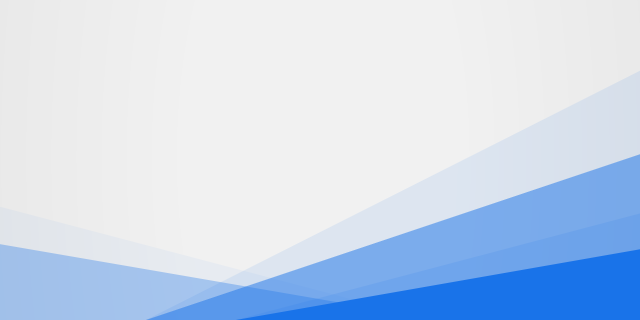
A Shadertoy shader for this background:

```glsl
// Light gray backdrop with translucent blue wedges rising from the bottom to both sides.

// Canvas units: x runs 0..2, y runs 0..1, origin at the lower left.
const vec2 CANVAS = vec2(2.0, 1.0);

const vec3 BLUE = vec3(0.100, 0.450, 0.912);
const vec3 GRAY_CENTER = vec3(0.945);
const vec3 GRAY_EDGE = vec3(0.912);

// Vignette: a tall ellipse with a flat bright core.
const vec2 GLOW_CENTER = vec2(1.01, 0.51);
const vec2 GLOW_STRETCH = vec2(1.0, 0.45);
const float GLOW_INNER = 0.42;
const float GLOW_OUTER = 1.08;

// Points where the right wedges meet the bottom edge.
const vec2 LEFT_FOOT = vec2(0.456, 0.0);
const vec2 RIGHT_FOOT = vec2(0.737, 0.0);

// Heights at which the wedges reach the side edges.
const float PALE_RIGHT_TOP = 0.779;
const float MID_RIGHT_TOP = 0.518;
const float SHADE_RIGHT_TOP = 0.333;
const float SOLID_RIGHT_TOP = 0.221;
const float PALE_LEFT_TOP = 0.354;
const float MID_LEFT_TOP = 0.237;

// Falling slopes of the left wedges.
const float PALE_LEFT_SLOPE = -0.263;
const float MID_LEFT_SLOPE = -0.172;

const float PALE_RIGHT_ALPHA = 0.095;
const float PALE_LEFT_ALPHA = 0.045;
const float MID_RIGHT_ALPHA = 0.50;
const float SHADE_ALPHA = 0.12;
const float MID_LEFT_ALPHA = 0.32;

// Smooth coverage of the half plane below a line through a point.
float below(vec2 p, vec2 origin, float slope) {
    float dist = (p.y - origin.y - slope * (p.x - origin.x)) / sqrt(1.0 + slope * slope);
    return clamp(0.5 - dist * iResolution.y, 0.0, 1.0);
}

// Wedge from a foot on the bottom edge up to a height on the right edge.
float rightWedge(vec2 p, vec2 foot, float top) {
    return below(p, foot, top / (CANVAS.x - foot.x));
}

// Wedge falling from a height on the left edge.
float leftWedge(vec2 p, float top, float slope) {
    return below(p, vec2(0.0, top), slope);
}

void mainImage(out vec4 fragColor, in vec2 fragCoord) {
    vec2 p = fragCoord / iResolution.xy * CANVAS;

    // Backdrop
    float radius = length((p - GLOW_CENTER) * GLOW_STRETCH);
    float shade = clamp((radius - GLOW_INNER) / (GLOW_OUTER - GLOW_INNER), 0.0, 1.0);
    vec3 color = mix(GRAY_CENTER, GRAY_EDGE, shade);

    // Pale outer wedges
    color = mix(color, BLUE, PALE_RIGHT_ALPHA * rightWedge(p, LEFT_FOOT, PALE_RIGHT_TOP));
    color = mix(color, BLUE, PALE_LEFT_ALPHA * leftWedge(p, PALE_LEFT_TOP, PALE_LEFT_SLOPE));

    // Mid-tone wedges and their overlap
    color = mix(color, BLUE, MID_RIGHT_ALPHA * rightWedge(p, LEFT_FOOT, MID_RIGHT_TOP));
    color = mix(color, BLUE, SHADE_ALPHA * rightWedge(p, RIGHT_FOOT, SHADE_RIGHT_TOP));
    color = mix(color, BLUE, MID_LEFT_ALPHA * leftWedge(p, MID_LEFT_TOP, MID_LEFT_SLOPE));

    // Solid front wedge
    color = mix(color, BLUE, rightWedge(p, RIGHT_FOOT, SOLID_RIGHT_TOP));

    fragColor = vec4(color, 1.0);
}
```
